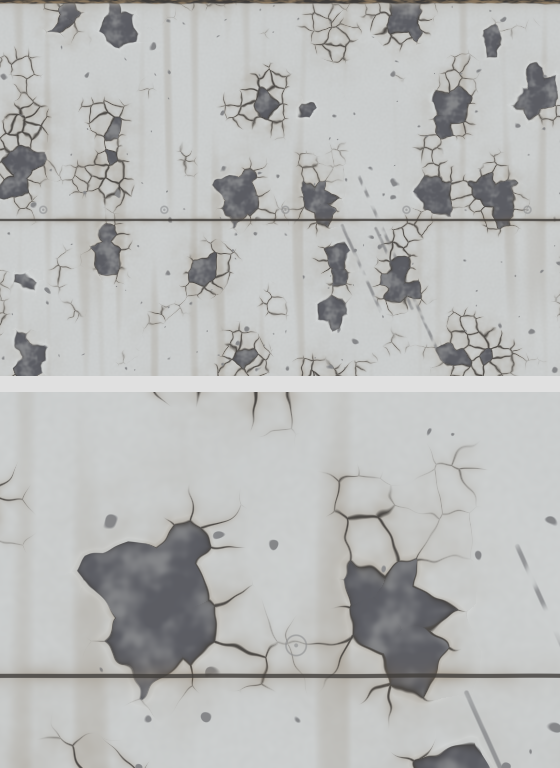
Top, the full canvas; bottom, a detail of the centre.
Reproduce this texture procedurally as a Shadertoy shader.

```glsl
// Weathered white painted metal panels: Voronoi paint cells crack inside worn
// zones, and whole cells drop off to bare the grey metal. Gradient noise bends
// the cracks and adds stains; a seam, screws, scratches and rusty edge finish it.

const vec3 PAINT = vec3(0.795, 0.805, 0.805);
const vec3 STAIN = vec3(0.70, 0.685, 0.655);
const vec3 METAL_LIGHT = vec3(0.52, 0.525, 0.535);
const vec3 METAL_DARK = vec3(0.36, 0.365, 0.39);
const vec3 CRACK = vec3(0.25, 0.24, 0.23);
const vec3 RUST = vec3(0.53, 0.46, 0.37);
const vec2 PATCH_GRID = vec2(0.25, 0.20);  // spacing of worn places
const float PATCH_MIN = 0.008;
const float PATCH_MAX = 0.053;
const float ZONE_RADIUS = 0.072;           // reach of cracks around a patch
const float FLAKES = 25.0;                 // paint cells per canvas height
const float CRACK_WIDTH = 0.0027;
const float SPECKS = 28.0;
const float SEAM_Y = 0.415;
const float SCREW_GAP = 0.322;

vec2 hash2(vec2 c) {
    vec3 q = fract(c.xyx * vec3(0.1031, 0.1030, 0.0973));
    q += dot(q, q.yzx + 33.33);
    return fract((q.xx + q.yz) * q.zy);
}

float corner(vec2 id, vec2 offset) {
    return dot(hash2(id) * 2.0 - 1.0, offset);
}

float noise(vec2 p) {
    vec2 i = floor(p), f = fract(p), e = vec2(1.0, 0.0);
    vec2 u = f * f * f * (f * (f * 6.0 - 15.0) + 10.0);
    return mix(mix(corner(i, f), corner(i + e, f - e), u.x),
               mix(corner(i + e.yx, f - e.yx), corner(i + 1.0, f - 1.0), u.x), u.y);
}

float fbm(vec2 p) {
    return noise(p) + 0.5 * noise(p * 2.1 + 17.0) + 0.25 * noise(p * 4.3 + 41.0);
}

// x: depth inside a bare patch (positive inside), y: strength of cracking
vec2 wear(vec2 p) {
    vec2 cell = floor(p / PATCH_GRID), result = vec2(-9.0, 0.0);
    for (int j = -1; j <= 1; j++)
    for (int i = -1; i <= 1; i++) {
        vec2 id = cell + vec2(i, j);
        vec2 place = hash2(id + 7.0), kind = hash2(id + 91.0);
        vec2 q = p - (id + 0.5 + 0.7 * (place - 0.5)) * PATCH_GRID;
        q.y *= 0.75;
        float radius = mix(PATCH_MIN, PATCH_MAX, kind.x);
        float zone = exp(-dot(q, q) / (ZONE_RADIUS * ZONE_RADIUS));
        result = max(result, vec2(1.0 - length(q) / radius,
                                  zone * smoothstep(0.05, 0.7, kind.y)));
    }
    return result;
}

vec2 seedOf(vec2 id) { return id + 0.1 + 0.8 * hash2(id); }

bool isFlaked(vec2 id) {
    return wear(seedOf(id) / FLAKES).x > 0.5 * (hash2(id + 31.0).x - 0.5);
}

// x: distance to the nearest cell edge, y: signed distance to bare metal
vec2 paintCells(vec2 p) {
    vec2 g = p * FLAKES, base = floor(g), nearest = base;
    float best = 9.0;
    for (int j = -1; j <= 1; j++)
    for (int i = -1; i <= 1; i++) {
        vec2 id = base + vec2(i, j);
        float d = length(seedOf(id) - g);
        if (d < best) { best = d; nearest = id; }
    }
    bool bare = isFlaked(nearest);
    vec2 a = seedOf(nearest) - g;
    float edge = 0.6, border = 0.6;
    for (int j = -2; j <= 2; j++)
    for (int i = -2; i <= 2; i++) {
        if (i == 0 && j == 0) continue;
        vec2 id = nearest + vec2(i, j), b = seedOf(id) - g;
        float d = dot(0.5 * (a + b), normalize(b - a));
        edge = min(edge, d);
        if (d < border && isFlaked(id) != bare) border = d;
    }
    return vec2(edge, bare ? -border : border) / FLAKES;
}

float segment(vec2 p, vec2 a, vec2 along) {
    return length(p - a - along * clamp(dot(p - a, along) / dot(along, along), 0.0, 1.0));
}

void mainImage(out vec4 fragColor, in vec2 fragCoord) {
    vec2 p = fragCoord / iResolution.y;
    float aa = 1.1 / iResolution.y;
    vec2 bent = p + 0.020 * vec2(noise(p * 17.0), noise(p * 17.0 + 53.0))
                  + 0.007 * vec2(noise(p * 55.0 + 9.0), noise(p * 55.0 + 77.0));
    float zone = wear(bent).y;
    vec2 cells = paintCells(bent);
    float mottle = fbm(p * 22.0);

    // paint with rain streaks and warm stains round the worn zones
    float streak = smoothstep(0.08, 0.5, noise(vec2(p.x * 28.0, p.y * 1.3)));
    float dirt = 0.45 * streak + zone * (0.4 + 0.8 * mottle);
    vec3 col = PAINT + 0.012 * fbm(p * 5.0) + 0.012 * noise(p * 130.0);
    col = mix(col, STAIN, clamp(dirt, 0.0, 0.9));

    // cracks with a faint rusty halo
    float strength = clamp(1.5 * zone + 1.5 * noise(p * 9.0 + 5.0) - 0.42, 0.0, 1.0);
    float present = smoothstep(0.0, 0.3, strength), width = CRACK_WIDTH * strength;
    col = mix(col, RUST, 0.3 * present * exp(-cells.x / 0.004));
    col = mix(col, CRACK, 0.9 * present * (1.0 - smoothstep(width - aa, width + aa, cells.x)));

    // small grey specks
    vec2 id = floor(bent * SPECKS), h = hash2(id + 13.0), k = hash2(id + 57.0);
    float speckSize = 0.0015 + 0.006 * k.x * k.x * k.x;
    float speck = length(bent - (id + 0.5 + 0.5 * (h - 0.5)) / SPECKS) - speckSize;
    col = mix(col, METAL_LIGHT, step(k.y, 0.13) * (1.0 - smoothstep(-aa, aa, speck)));

    // diagonal scratches, broken up by noise
    for (int i = 0; i < 3; i++) {
        float n = float(i), wave = sin(n * 1.6);
        vec2 start = vec2(0.91 + 0.045 * n, 0.40 + 0.13 * wave);
        float d = segment(p, start, vec2(0.41, -0.91) * (0.25 + 0.28 * wave));
        float worn = smoothstep(-0.25, 0.2, noise(p * 40.0));
        col = mix(col, METAL_LIGHT, 0.8 * worn * (1.0 - smoothstep(0.001, 0.001 + 2.0 * aa, d)));
    }

    // bare metal with a lifted paint lip and a dark shadow at its rim
    float flake = cells.y;
    col += 0.03 * exp(-abs(flake - 0.005) / 0.003);
    vec3 metal = mix(METAL_DARK, METAL_LIGHT, smoothstep(-0.25, 0.55, mottle + 0.3 * noise(p * 90.0)));
    float rim = exp(-abs(flake) / 0.0028) * smoothstep(-0.4, 0.3, noise(p * 26.0 + 3.0));
    metal = mix(metal, CRACK, 0.85 * rim);
    col = mix(col, metal, 1.0 - smoothstep(-aa, aa, flake));

    // panel seam with grime below it
    float seam = p.y - SEAM_Y + 0.001 * noise(vec2(p.x * 12.0, 2.0));
    float grime = exp(-abs(seam) / 0.007) * (0.3 + 0.5 * noise(p * 30.0));
    col = mix(col, RUST, clamp(grime, 0.0, 0.6));
    col = mix(col, CRACK, 0.8 * (1.0 - smoothstep(0.0012, 0.0012 + 1.3 * aa, abs(seam))));

    // screws just above the seam
    vec2 s = vec2((fract((p.x - 0.115) / SCREW_GAP + 0.5) - 0.5) * SCREW_GAP, p.y - SEAM_Y - 0.027);
    float ring = min(abs(length(s) - 0.009), length(s) - 0.001);
    col = mix(col, METAL_LIGHT, 0.55 * (1.0 - smoothstep(0.0, 1.5 * aa, ring)));

    // rusty top edge
    float top = p.y - 0.991 - 0.004 * noise(p * 30.0);
    col = mix(col, STAIN, 0.6 * exp(min(top, 0.0) / 0.012));
    vec3 rusty = mix(CRACK, RUST, smoothstep(-0.3, 0.5, fbm(p * vec2(25.0, 90.0))));
    col = mix(col, rusty, smoothstep(-aa, aa, top));

    fragColor = vec4(clamp(col, 0.0, 1.0), 1.0);
}
```
